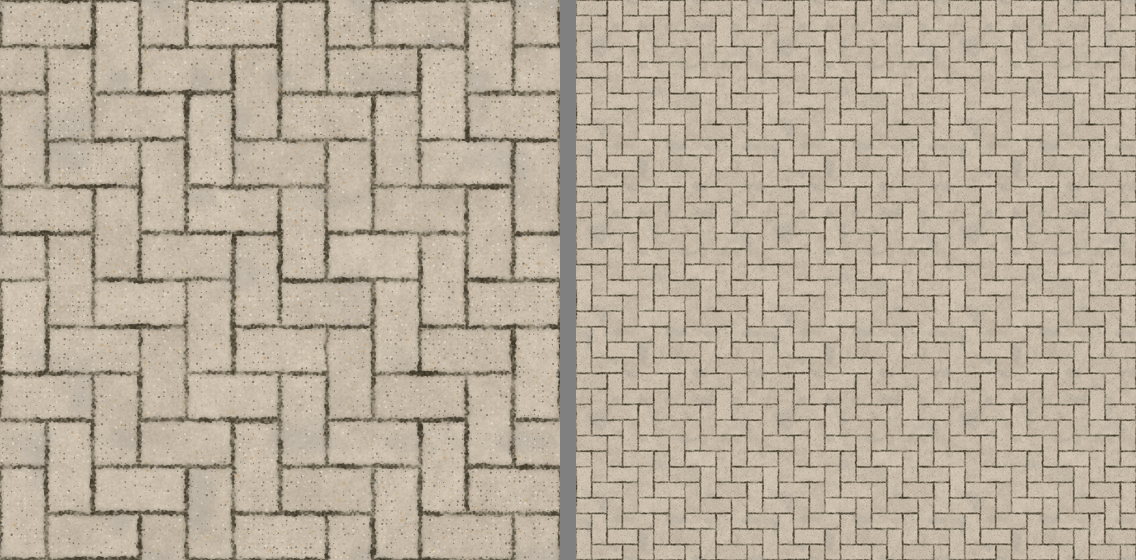
Left, the tile; right, the same tile 3 across and 3 down.
A WebGL 2 fragment shader for this texture:

```glsl
#version 300 es
precision highp float;
// Seamless herringbone paving of sandy concrete blocks with mossy, uneven joints.

#define CELLS 12            // block widths across and down, a multiple of 4
#define JOINT 0.040         // half width of a joint, in block widths
#define WOBBLE 0.035        // waviness of the block outlines
#define GRAIN 0.085         // contrast of the fine surface grain
#define SPECKS 0.30         // share of speck cells that are filled
#define STONE vec3(0.785, 0.735, 0.666)
#define SAND vec3(0.60, 0.56, 0.48)
#define MOSS vec3(0.25, 0.22, 0.16)

uniform vec2 u_resolution;
out vec4 fragColor;

// Three random values for an integer cell
vec3 hash3(ivec2 cell, int seed) {
  uvec3 v = uvec3(cell.x, cell.y, seed) * 1664525u + 1013904223u;
  v.x += v.y * v.z; v.y += v.z * v.x; v.z += v.x * v.y;
  v ^= v >> 16u;
  v.x += v.y * v.z; v.y += v.z * v.x; v.z += v.x * v.y;
  return vec3(v >> 8u) / 16777216.0;
}

ivec2 wrapCell(vec2 cell, int count) {
  return ivec2(mod(cell, float(count)));
}

// Value noise with a whole number of cells across the canvas
float noise(vec2 uv, int count, int seed) {
  vec2 p = uv * float(count), i = floor(p), f = p - i;
  f = f * f * (3.0 - 2.0 * f);
  float a = hash3(wrapCell(i, count), seed).x;
  float b = hash3(wrapCell(i + vec2(1, 0), count), seed).x;
  float c = hash3(wrapCell(i + vec2(0, 1), count), seed).x;
  float d = hash3(wrapCell(i + vec2(1, 1), count), seed).x;
  return mix(mix(a, b, f.x), mix(c, d, f.x), f.y);
}

// Signed distance to a box with rounded corners
float roundBox(vec2 p, vec2 halfSize, float radius) {
  vec2 d = abs(p) - halfSize + radius;
  return length(max(d, 0.0)) + min(max(d.x, d.y), 0.0) - radius;
}

// Coverage of one round speck per cell, kept inside its cell
float speck(vec2 uv, int count, int seed, float density) {
  vec2 p = uv * float(count);
  ivec2 cell = wrapCell(floor(p), count);
  vec3 place = hash3(cell, seed), kind = hash3(cell, seed + 50);
  float radius = mix(0.10, 0.25, kind.y * kind.y);
  float blur = max(0.08, 0.6 * float(count) / u_resolution.y);
  float dist = length(fract(p) - mix(vec2(0.3), vec2(0.7), place.xy));
  float disc = 1.0 - smoothstep(radius - blur, radius + blur, dist);
  return disc * step(kind.x, density) * mix(0.5, 1.0, place.z);
}

void main() {
  vec2 uv = gl_FragCoord.xy / u_resolution;
  uv.y = 1.0 - uv.y;
  float pixel = float(CELLS) / u_resolution.y;

  // Uneven outlines
  vec2 p = uv * float(CELLS);
  p += WOBBLE * (vec2(noise(uv, 50, 1), noise(uv, 50, 2)) - 0.5);
  p += WOBBLE * (vec2(noise(uv, 170, 3), noise(uv, 170, 4)) - 0.5);

  // Herringbone: each diagonal step runs left, right, upper, lower half
  vec2 cell = floor(p);
  float part = mod(cell.x + cell.y, 4.0);
  bool flat_ = part < 2.0;
  vec2 along = flat_ ? vec2(1, 0) : vec2(0, 1);
  float second = mod(part, 2.0);
  vec2 local = p - cell + along * second;
  vec3 block = hash3(wrapCell(cell - along * second, CELLS), 5);
  vec2 size = 1.0 + along;
  vec2 shift = 0.022 * (block.xy - 0.5);
  float edge = -roundBox(local - 0.5 * size - shift, 0.5 * size, 0.05);

  // Block face: tone, mottling, grain and grey smudges
  float fine = noise(uv, 384, 6), coarse = noise(uv, 210, 7);
  vec3 color = STONE + 0.025 * (block.z - 0.5);
  color += 0.035 * (noise(uv, 22, 8) + noise(uv, 60, 9) - 1.0);
  color += GRAIN * (0.6 * fine + 0.4 * coarse - 0.5);
  float smudge = smoothstep(0.65, 1.0, noise(uv, 14, 10));
  color = mix(color, vec3(0.66, 0.64, 0.60), 0.35 * smudge);

  // Aggregate: dark, pale and ochre grains, denser on some blocks
  vec3 tint[3] = vec3[3](vec3(0.40, 0.37, 0.32), vec3(0.90, 0.87, 0.81), vec3(0.76, 0.64, 0.46));
  for (int i = 0; i < 3; i++) {
    float density = SPECKS * mix(0.5, 1.3, block.y) * (i == 2 ? 0.5 : 1.0);
    color = mix(color, tint[i], 0.75 * speck(uv, 118 - 14 * i, 20 + i, density));
  }

  // Joints: width and dirt change along their length
  float dirt = 0.6 * noise(uv, 26, 11) + 0.4 * noise(uv, 72, 12);
  float crumbs = noise(uv, 300, 13);
  float width = JOINT * mix(0.6, 1.45, dirt) + 0.035 * (crumbs - 0.5);
  float soft = max(0.025, 0.7 * pixel);
  float joint = 1.0 - smoothstep(width - soft, width + soft, edge);
  float grime = 1.0 - smoothstep(0.0, 0.14, edge);
  color *= 1.0 - 0.16 * grime * mix(0.4, 1.2, dirt);
  float moss = smoothstep(0.15, 0.95, 0.65 * dirt + 0.55 * crumbs);
  vec3 filling = mix(SAND, MOSS, moss) + 0.10 * (fine - 0.5);
  color = mix(color, filling, joint * mix(0.75, 1.0, dirt));

  fragColor = vec4(clamp(color, 0.0, 1.0), 1.0);
}
```
